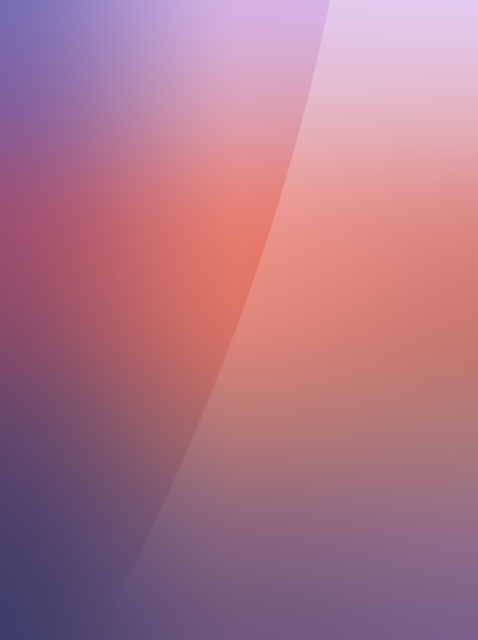
Give the GLSL for this background, as a WebGL 2 fragment shader.

```glsl
#version 300 es
precision highp float;

uniform vec2 u_resolution;
out vec4 fragColor;

#define VEIL_TOP 0.30
#define VEIL_FADE_START 0.03
#define EDGE_BASE 0.2006
#define EDGE_SLOPE 0.709
#define EDGE_BEND -0.219
#define COLUMN_EASE 0.6

const int LAST = 6;

// Colour stops from bottom to top, in 0..255
const vec3 LEFT_STOPS[7] = vec3[7](
    vec3(62, 60, 105), vec3(74, 64, 107), vec3(100, 70, 108), vec3(138, 75, 105),
    vec3(155, 80, 115), vec3(131, 94, 155), vec3(118, 108, 178));
const vec3 CENTER_STOPS[7] = vec3[7](
    vec3(112, 88, 125), vec3(132, 94, 119), vec3(176, 106, 105), vec3(218, 115, 102),
    vec3(230, 128, 118), vec3(220, 160, 180), vec3(214, 178, 228));
const vec3 RIGHT_STOPS[7] = vec3[7](
    vec3(122, 96, 138), vec3(141, 102, 130), vec3(167, 106, 108), vec3(194, 99, 90),
    vec3(211, 111, 109), vec3(219, 155, 176), vec3(214, 181, 234));

// Smooth Catmull-Rom curve through one column of stops
vec3 columnColor(vec3 stops[7], float height) {
    float s = clamp(height, 0.0, 1.0) * float(LAST);
    int i = min(int(s), LAST - 1);
    float t = s - float(i);
    vec3 a = stops[max(i - 1, 0)];
    vec3 b = stops[i];
    vec3 c = stops[i + 1];
    vec3 d = stops[min(i + 2, LAST)];
    vec3 cubic = 3.0 * (b - c) + d - a;
    vec3 square = 2.0 * a - 5.0 * b + 4.0 * c - d;
    return (b + 0.5 * t * (c - a + t * (square + t * cubic))) / 255.0;
}

float easeColumn(float w) {
    w = clamp(w, 0.0, 1.0);
    return mix(w, smoothstep(0.0, 1.0, w), COLUMN_EASE);
}

// Glow blended across the three columns
vec3 glowColor(vec2 uv) {
    vec3 color = mix(columnColor(LEFT_STOPS, uv.y),
                     columnColor(CENTER_STOPS, uv.y), easeColumn(2.0 * uv.x));
    return mix(color, columnColor(RIGHT_STOPS, uv.y), easeColumn(2.0 * uv.x - 1.0));
}

// Pale veil to the right of a curved edge, fading downward
float veilOpacity(vec2 uv) {
    float edge = EDGE_BASE + uv.y * (EDGE_SLOPE + EDGE_BEND * uv.y);
    float softness = 0.9 / u_resolution.x;
    float coverage = smoothstep(-softness, softness, uv.x - edge);
    float fade = clamp((uv.y - VEIL_FADE_START) / (1.0 - VEIL_FADE_START), 0.0, 1.0);
    return coverage * VEIL_TOP * fade;
}

void main() {
    vec2 uv = gl_FragCoord.xy / u_resolution;
    vec3 color = mix(glowColor(uv), vec3(1.0), veilOpacity(uv));
    fragColor = vec4(color, 1.0);
}
```
